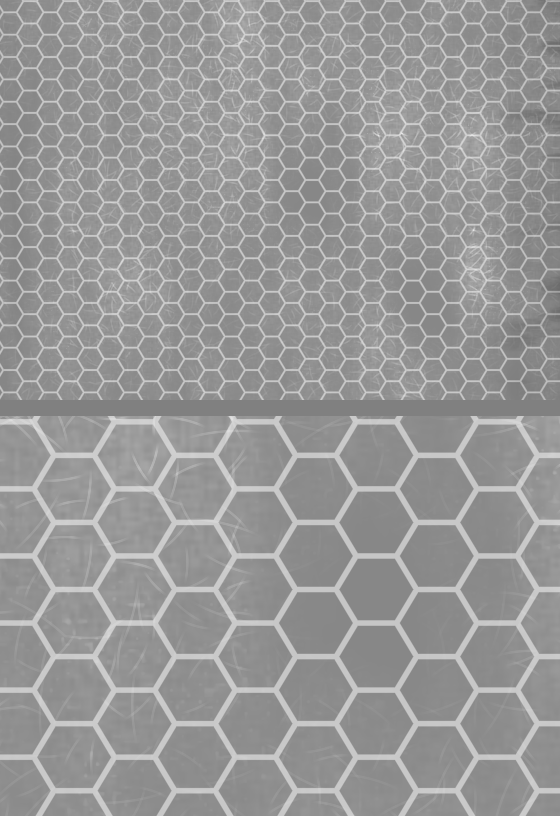
Top: the whole. Bottom: its middle third, enlarged.
Write a Shadertoy shader that draws this pattern.

```glsl
#define ROWS 17.89
#define COLUMN_STEP 0.901
#define LINE_WIDTH 0.082
#define FIRST_CELL vec2(10.493, 10.84)
#define BASE_GRAY 0.53
#define LINE_GRAY 0.775
#define WEAR_GAIN 0.085
#define GRAIN_GAIN 0.055
#define SCRATCH_GAIN 0.10
#define STAIN_GAIN 0.09

const float HEX_RATIO = 0.8660254;

float hash(vec2 p) {
    return fract(sin(dot(p, vec2(127.1, 311.7))) * 43758.5453);
}

float noise(vec2 p) {
    vec2 i = floor(p), f = fract(p);
    f = f * f * (3.0 - 2.0 * f);
    return mix(mix(hash(i), hash(i + vec2(1, 0)), f.x),
               mix(hash(i + vec2(0, 1)), hash(i + vec2(1, 1)), f.x), f.y);
}

float fbm(vec2 p) {
    float sum = 0.0, amp = 0.5;
    for (int i = 0; i < 5; i++) {
        sum += amp * noise(p);
        p = p * 2.03 + 17.3;
        amp *= 0.5;
    }
    return sum;
}

// Distance to the border of the nearest flat-topped hexagon, in row heights
float hexBorder(vec2 uv) {
    vec2 p = uv * ROWS;
    p.x *= HEX_RATIO / COLUMN_STEP;
    vec2 size = vec2(2.0 * HEX_RATIO, 1.0);
    p -= FIRST_CELL * vec2(HEX_RATIO, 1.0);
    vec2 a = mod(p + size * 0.5, size) - size * 0.5;
    vec2 b = mod(p, size) - size * 0.5;
    vec2 c = abs(dot(a, a) < dot(b, b) ? a : b);
    return 0.5 - max(c.y, c.x * HEX_RATIO + c.y * 0.5);
}

// Rubbed patches (positive) and calm areas (negative): center, radius, strength
float patches(vec2 uv) {
    vec4 spots[9] = vec4[9](
        vec4(0.61, 0.94, 0.09, 0.9), vec4(0.98, 0.71, 0.09, 0.9),
        vec4(1.19, 0.33, 0.07, 1.0), vec4(0.36, 0.29, 0.09, 0.6),
        vec4(0.57, 0.67, 0.10, 0.6), vec4(1.18, 0.64, 0.07, 0.7),
        vec4(0.94, 0.11, 0.08, 0.6), vec4(1.04, 0.28, 0.12, -0.8),
        vec4(0.79, 0.48, 0.16, -0.5));
    float sum = 0.0;
    for (int i = 0; i < 9; i++) {
        vec2 d = (uv - spots[i].xy) / (spots[i].z * vec2(0.75, 1.25));
        sum += spots[i].w * exp(-dot(d, d));
    }
    return sum;
}

// Short hairline scratches, one per cell on several grids
float scratches(vec2 uv, float px) {
    float sum = 0.0;
    for (int i = 0; i < 5; i++) {
        float layer = float(i);
        vec2 p = uv * (13.0 + 4.0 * layer) + layer * 7.31;
        vec2 id = floor(p);
        float angle = 6.2832 * hash(id + layer * 3.7);
        vec2 dir = vec2(cos(angle), sin(angle));
        vec2 q = fract(p) - 0.5;
        float along = dot(q, dir);
        float across = dot(q, vec2(-dir.y, dir.x)) + 0.25 * along * along;
        float dist = abs(across) / (13.0 + 4.0 * layer);
        float hair = 1.0 - smoothstep(0.0006, 0.0006 + px, dist);
        float ends = 1.0 - smoothstep(0.15, 0.45, abs(along));
        sum += hair * ends * step(0.45, hash(id + 41.0 + layer));
    }
    return sum;
}

void mainImage(out vec4 fragColor, in vec2 fragCoord) {
    vec2 uv = fragCoord / iResolution.y;
    float width = iResolution.x / iResolution.y;
    float px = 1.0 / iResolution.y;

    // Broad clouding with vertical streaks
    float cloud = fbm(uv * vec2(5.0, 3.5) + 4.0);
    float streak = fbm(uv * vec2(24.0, 4.0) + 9.0);
    float wear = 0.9 * cloud + 0.7 * streak - 0.4 + patches(uv) * (0.35 + streak);
    wear = clamp(wear, 0.0, 1.6);

    // Fine woven grain, strongest where the surface is worn
    float grain = noise(uv * vec2(260.0, 110.0)) + noise(uv * vec2(100.0, 260.0)) - 1.0;
    float speck = smoothstep(0.72, 1.0, noise(uv * 210.0)) * smoothstep(0.4, 0.7, fbm(uv * 14.0));

    // Dark stains gather at the sides, with horizontal smears on the right
    float right = smoothstep(width - 0.25, width, uv.x);
    float left = 1.0 - smoothstep(0.0, 0.12, uv.x);
    float smear = smoothstep(0.5, 0.8, fbm(uv * vec2(7.0, 28.0) + 3.0));
    float stain = right * (0.9 * fbm(uv * vec2(4.0, 5.0) + 21.0) + smear) + 0.6 * left * cloud;

    float shade = WEAR_GAIN * wear + GRAIN_GAIN * grain * min(wear, 1.0);
    shade += SCRATCH_GAIN * (scratches(uv, px) + speck) * min(wear, 1.0);
    shade -= STAIN_GAIN * stain;

    // Grid lines carry a fainter share of the same wear
    float aa = 0.75 * px * ROWS;
    float line = 1.0 - smoothstep(-aa, aa, hexBorder(uv) - 0.5 * LINE_WIDTH);
    float gray = mix(BASE_GRAY + shade, LINE_GRAY + 0.45 * shade - 0.07 * stain, line);
    fragColor = vec4(vec3(gray), 1.0);
}
```
